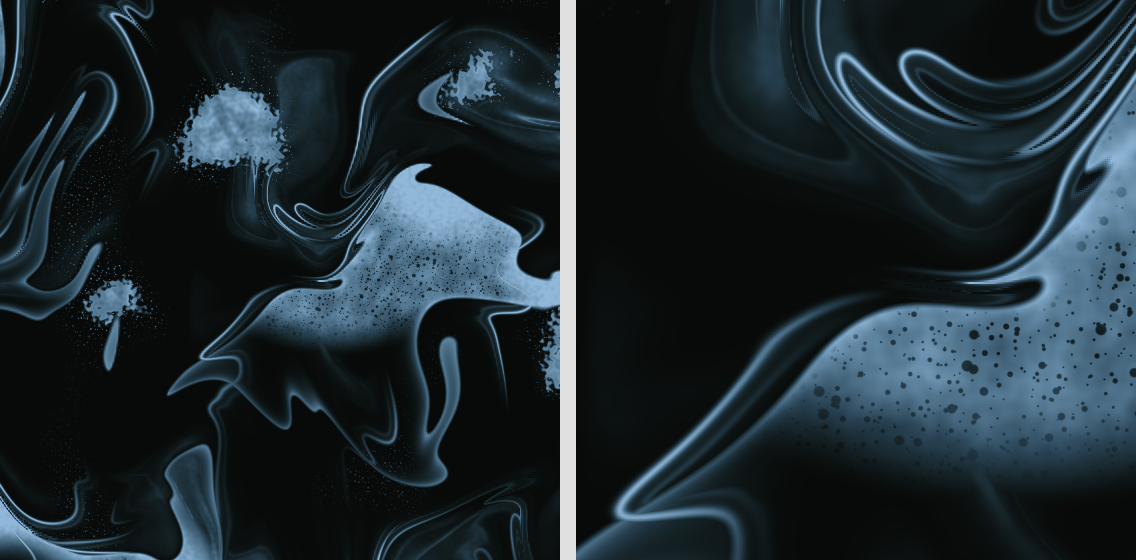
Left: the whole. Right: its middle third, enlarged.
This texture is drawn by a WebGL 2 fragment shader. Its source:

```glsl
#version 300 es
precision highp float;
// Poured ink: pale blue sheets, smoky veils, filaments and speckled islands on black.

uniform vec2 u_resolution;
out vec4 outColor;

const vec3 SHADES[6] = vec3[6](
  vec3(0.031, 0.04, 0.035), vec3(0.09, 0.15, 0.17), vec3(0.155, 0.255, 0.32),
  vec3(0.27, 0.4, 0.49), vec3(0.39, 0.54, 0.65), vec3(0.57, 0.72, 0.85));
const int FOLDS = 9;
const float FOLD_FREQ = 5.5;
const float FOLD_GROWTH = 1.36;
const vec2 FOLD_STRENGTH = vec2(0.5, 0.95);  // calm, turbulent
const float SHEET_SCALE = 2.6;
const float SHEET_LEVEL = 0.33;
const float VEIL_SCALE = 2.2;
const float VEIL_TONE = 0.6;
const int FILAMENT_SETS = 3;
const float FILAMENT_WIDTH = 0.0021;
const float ISLAND_SCALE = 3.2;
const float ISLAND_SHARE = 0.36;
const float DOT_SHARE = 0.5;

vec2 hash2(vec2 p) {
  return fract(sin(vec2(dot(p, vec2(127.1, 311.7)), dot(p, vec2(269.5, 183.3)))) * 43758.5);
}

vec2 slopeAt(vec2 cell) {
  float angle = 6.2832 * hash2(cell).x;
  return vec2(cos(angle), sin(angle));
}

// Gradient noise, roughly -1 to 1.
float noise(vec2 p) {
  vec2 i = floor(p), f = p - i;
  vec2 w = f * f * f * (f * (f * 6.0 - 15.0) + 10.0);
  vec2 e = vec2(1.0, 0.0);
  float low = mix(dot(slopeAt(i), f), dot(slopeAt(i + e), f - e), w.x);
  float high = mix(dot(slopeAt(i + e.yx), f - e.yx), dot(slopeAt(i + 1.0), f - 1.0), w.x);
  return 1.5 * mix(low, high, w.y);
}

// Layered sine shears that stretch and curl the plane like stirred paint.
vec2 stir(vec2 p, float strength) {
  float freq = FOLD_FREQ;
  for (int i = 0; i < FOLDS; i++) {
    float angle = 2.4 * float(i) + 0.5;
    vec2 dir = vec2(cos(angle), sin(angle));
    float phase = 1.7 * float(i) + 2.0 * noise(p * 2.0 + float(i) * 5.3);
    p += vec2(-dir.y, dir.x) * sin(freq * dot(p, dir) + phase) * strength / freq;
    freq *= FOLD_GROWTH;
  }
  return p;
}

// Change of a field per canvas height.
float steepness(float field) {
  return length(vec2(dFdx(field), dFdy(field))) * u_resolution.y;
}

// Sparse round dots from two turned, overlapping cell layers.
float dots(vec2 uv, float scale) {
  float result = 0.0, blur = 0.05 + scale / u_resolution.y;
  for (int k = 0; k < 2; k++) {
    float turn = 0.6 + 1.1 * float(k);
    vec2 p = mat2(cos(turn), sin(turn), -sin(turn), cos(turn)) * uv * scale + 17.3 * float(k);
    vec2 cell = floor(p), pick = hash2(cell + 37.0);
    vec2 centre = cell + 0.2 + 0.6 * hash2(cell);
    float radius = 0.06 + 0.16 * pick.x * pick.x * pick.x;
    float dotCover = 1.0 - smoothstep(radius - blur * 0.5, radius + blur * 0.5, length(p - centre));
    result = max(result, dotCover * step(pick.y, DOT_SHARE));
  }
  return result;
}

// x: grainy paint coverage, y: wide halo for spatter.
vec2 islands(vec2 uv) {
  vec2 p = uv * ISLAND_SCALE + 0.14 * vec2(noise(uv * 8.0), noise(uv * 8.0 + 40.0));
  vec2 base = floor(p), result = vec2(0.0);
  float rough = 0.05 * noise(uv * 19.0) + 0.07 * noise(uv * 110.0);
  for (int y = -1; y <= 1; y++)
    for (int x = -1; x <= 1; x++) {
      vec2 cell = base + vec2(x, y), pick = hash2(cell + 71.0);
      float radius = mix(0.1, 0.28, pick.y) * step(pick.x, ISLAND_SHARE);
      float d = length((p - cell - 0.2 - 0.6 * hash2(cell + 9.0)) * vec2(0.85, 1.1)) + rough;
      vec2 cover = 1.0 - smoothstep(vec2(radius - 0.04, radius), vec2(radius + 0.02, radius + 0.15), vec2(d));
      result = max(result, cover * step(0.01, radius));
    }
  return result;
}

void main() {
  vec2 uv = gl_FragCoord.xy / u_resolution.y;
  float turbulence = smoothstep(-0.5, 0.4, noise(uv * 2.1 + 13.0));
  vec2 q = stir(uv, mix(FOLD_STRENGTH.x, FOLD_STRENGTH.y, turbulence));
  float grain = noise(uv * 110.0);
  float mottle = noise(uv * 22.0 + q * 8.0);
  float fineDots = dots(uv, 125.0), coarseDots = dots(uv + 0.37, 65.0);

  // Sheets: crisp outer rim, solid or fading inward
  float sheet = noise(q * SHEET_SCALE + 4.7) + 0.35 * noise(q * SHEET_SCALE * 2.3 + 19.0);
  float depth = sheet - SHEET_LEVEL;
  float rimDistance = depth / (steepness(sheet) + 1.2);
  float cover = smoothstep(-0.0015, 0.0035, rimDistance);
  float solid = smoothstep(-0.05, 0.25, noise(uv * 2.4 + 31.0));
  float fan = smoothstep(-0.1, 0.35, noise(uv * 2.9 + 57.0));
  float inside = max(depth, 0.0);
  float body = mix(1.0, 0.66 + 0.4 * exp(-inside / 0.06) + 0.16 * mottle, fan) + 0.06 * grain;
  body -= fan * 0.5 * max(fineDots, coarseDots) * smoothstep(0.03, 0.15, depth);
  float paint = cover * mix(0.85 * exp(-inside / 0.07), body, solid);

  // Veils: dim smoke drawn into strands and fine wisps
  float veil = noise(q * VEIL_SCALE + 83.0) + 0.45 * noise(q * VEIL_SCALE * 2.4 + 7.0);
  float strand = 0.5 + 0.5 * sin(18.0 * veil + 6.0 * noise(q * 5.0 + 3.0));
  float wisp = pow(0.5 + 0.5 * sin(31.0 * veil + 9.0 * noise(q * 3.5 + 61.0)), 9.0);
  float haze = smoothstep(0.0, 0.9, veil);
  float smoke = VEIL_TONE * haze * (0.45 + 0.65 * strand * strand + 0.5 * wisp);
  smoke *= 1.0 + 0.25 * mottle + 0.12 * grain;
  smoke *= 1.0 - exp(-abs(rimDistance) / 0.01) * (1.0 - cover);
  float tone = max(smoke, paint);

  // Filaments: thin bright threads with a one-sided glow
  for (int i = 0; i < FILAMENT_SETS; i++) {
    float seed = 23.0 * float(i) + 11.0;
    float thread = noise(q * 1.5 + seed) + 0.25 * noise(q * 3.9 + seed);
    float d = thread / (steepness(thread) + 1.2);
    float presence = smoothstep(-0.1, 0.4, noise(uv * 2.6 + seed * 1.9));
    float width = FILAMENT_WIDTH * (1.0 + 0.6 * noise(uv * 7.0 + seed));
    float line = exp(-d * d / (width * width));
    float echo = exp(-pow((d - 0.009) / width, 2.0));
    float glow = 0.3 * exp(-abs(d) / 0.01) * smoothstep(-0.003, 0.003, d);
    tone = max(tone, presence * (0.85 * line + 0.25 * echo + glow));
  }

  // Islands and pale spatter
  vec2 island = islands(uv);
  tone = max(tone, island.x * (0.8 + 0.2 * mottle + 0.1 * grain));
  float spatter = island.y + 0.7 * smoothstep(0.35, 0.75, noise(uv * 3.3 + 91.0));
  tone = max(tone, 0.75 * fineDots * min(spatter, 1.0));

  // Tone to colour
  vec3 color = SHADES[0];
  for (int i = 1; i < 6; i++)
    color = mix(color, SHADES[i], clamp(tone * 5.0 - float(i - 1), 0.0, 1.0));
  outColor = vec4(color, 1.0);
}
```
